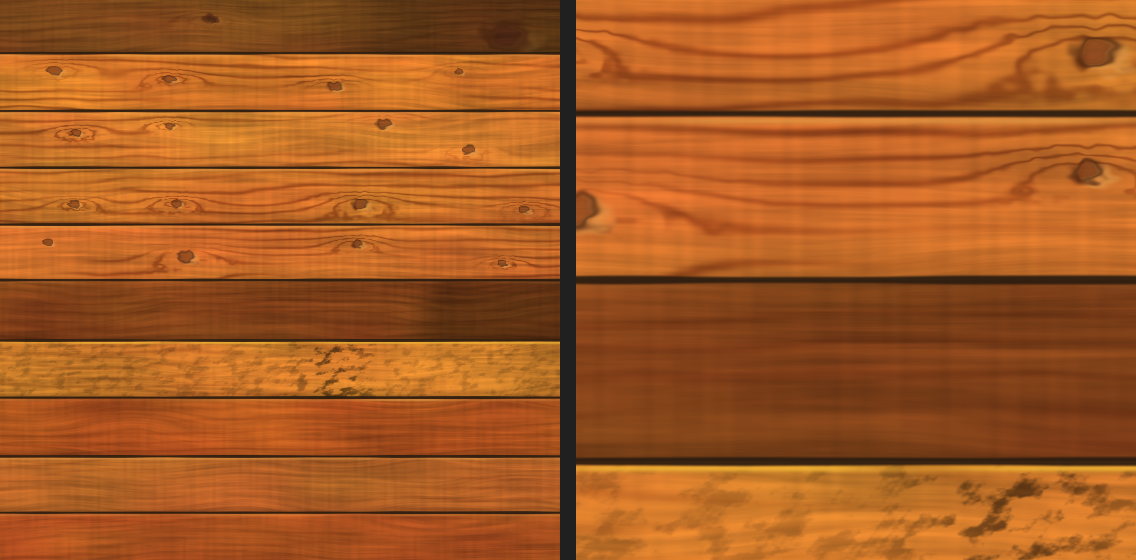
Left: the whole. Right: its middle third, enlarged.
Reproduce this texture procedurally as a Shadertoy shader.

```glsl
// Ten horizontal stained pine boards with grain, knots, dark seams and lit edges.

float hash(vec2 p) {
    return fract(sin(dot(p, vec2(127.1, 311.7))) * 43758.5453);
}

float noise(vec2 p) {
    vec2 i = floor(p), f = fract(p);
    f = f * f * (3.0 - 2.0 * f);
    return mix(mix(hash(i), hash(i + vec2(1, 0)), f.x),
               mix(hash(i + vec2(0, 1)), hash(i + vec2(1, 1)), f.x), f.y);
}

float fbm(vec2 p) {
    float sum = 0.0, amp = 0.5;
    for (int i = 0; i < 4; i++) {
        sum += amp * noise(p);
        p = p * 2.03 + 17.3;
        amp *= 0.5;
    }
    return sum / 0.9375;
}

void mainImage(out vec4 fragColor, in vec2 fragCoord) {
    vec2 uv = fragCoord / iResolution.xy;
    uv.y = 1.0 - uv.y;  // measured down from the top

    // Board edges, then stain colour with the strength of the lit upper edge
    float seams[11] = float[11](-0.01, 0.095, 0.198, 0.2995, 0.401, 0.5,
                                0.608, 0.710, 0.815, 0.9155, 1.02);
    vec4 stains[10] = vec4[10](
        vec4(0.50, 0.29, 0.11, 0.0), vec4(0.82, 0.46, 0.16, 0.7),
        vec4(0.84, 0.49, 0.18, 0.6), vec4(0.82, 0.46, 0.17, 0.6),
        vec4(0.81, 0.43, 0.17, 0.7), vec4(0.47, 0.24, 0.09, 0.2),
        vec4(0.82, 0.49, 0.17, 1.0), vec4(0.70, 0.33, 0.12, 0.4),
        vec4(0.70, 0.38, 0.15, 0.6), vec4(0.66, 0.31, 0.12, 0.4));
    int board = 0;
    for (int i = 1; i < 10; i++) board += int(step(seams[i], uv.y));
    float id = float(board);
    float depth = uv.y - seams[board];
    float height = seams[board + 1] - seams[board];
    vec2 p = vec2(uv.x + id * 7.3, depth);
    vec3 col = stains[board].rgb;

    // Blotchy stain, fine fibres and faint upright saw marks
    float blotch = fbm(p * vec2(5, 16));
    float fibre = fbm(p * vec2(9, 190) + vec2(0, 5.0 * noise(p * vec2(6, 20))));
    float saw = noise(p * vec2(170, 14));
    col *= 1.0 + 0.36 * (blotch - 0.5) + 0.38 * (fibre - 0.5) + 0.07 * (saw - 0.5);
    col.g *= 1.0 + 0.14 * (noise(p * vec2(7, 20) + 40.0) - 0.5);

    // Weathered patches on the dark boards and a smudge on the rough one
    if (board == 0) col *= 1.0 - 0.3 * smoothstep(0.5, 0.75, uv.x + 0.2 * blotch - 0.1);
    if (board == 5) col *= 1.12 - 0.35 * smoothstep(0.70, 0.80, uv.x + 0.1 * blotch - 0.05);
    if (board == 6) {
        float smudge = exp(-pow((uv.x - 0.6) / 0.06, 2.0));
        float scuff = smoothstep(0.42, 0.7, fbm(p * vec2(45, 110) + p.x * 20.0));
        col *= 1.0 - scuff * (0.16 + 0.35 * smudge);
    }

    // Knots push the growth rings aside
    float rings = depth * 330.0 + 15.0 * fbm(p * vec2(3, 14));
    float core = 0.0, rim = 0.0, glint = 0.0;
    for (int j = 0; j < 4; j++) {
        if (board > 4 || (board == 0 && j % 2 == 0)) continue;
        vec2 cell = vec2(j, board) + 3.0;
        vec2 centre = vec2((float(j) + 0.2 + 0.6 * hash(cell)) / 4.0,
                           height * (0.2 + 0.6 * hash(cell + 9.0)));
        float size = board == 0 ? 0.012 * float(j) : mix(0.007, 0.014, hash(cell + 21.0));
        vec2 q = (vec2(uv.x, depth) - centre) * vec2(1.0, 1.6) / size;
        q += 0.7 * (vec2(noise(q * 1.5 + cell), noise(q * 1.5 + cell + 30.0)) - 0.5);
        float r = length(q);
        rings += 14.0 * exp(-dot(q * vec2(0.2, 0.45), q * vec2(0.2, 0.45)));
        core = max(core, 1.0 - smoothstep(0.6, 1.0, r));
        rim = max(rim, exp(-pow((r - 1.0) * 4.0, 2.0)));
        glint = max(glint, 1.0 - smoothstep(0.8, 1.5, length(q - vec2(0.6, 0.5))));
    }
    float ringLine = pow(0.5 + 0.5 * sin(rings), 4.0);
    float ringAmount = board > 0 && board < 5 ? 0.34 : 0.13;
    ringAmount *= smoothstep(0.2, 0.65, noise(p * vec2(4, 25) + 11.0));
    col *= 1.0 - ringLine * ringAmount * vec3(0.7, 1.0, 1.1);

    // Knot bodies: pale crescent, dark rim, red-brown core
    col = mix(col, vec3(0.90, 0.64, 0.32), glint * (board == 0 ? 0.12 : 0.5));
    vec3 heart = board == 0 ? vec3(0.27, 0.13, 0.07) : vec3(0.55, 0.27, 0.11);
    col = mix(col, heart * (0.8 + 0.4 * fibre), core * 0.85);
    col = mix(col, vec3(0.27, 0.13, 0.06), rim * 0.65);

    // Lit upper edge, broken along its length
    float worn = smoothstep(0.15, 0.6, noise(vec2(p.x * 9.0, id)));
    float lit = stains[board].a * mix(0.45, 1.0, worn);
    if (board == 7) lit += 0.6 * smoothstep(0.6, 0.68, uv.x) * (1.0 - smoothstep(0.76, 0.84, uv.x));
    float edge = exp(-pow((depth - 0.0042) / 0.0022, 2.0));
    vec3 edgeColor = board == 6 ? vec3(0.95, 0.70, 0.20) : vec3(0.90, 0.62, 0.28);
    col = mix(col, edgeColor, edge * min(lit, 1.0) * 0.85);

    // Shaded lower edge and the dark seam with slightly uneven width
    float toBottom = height - depth;
    col *= 1.0 - 0.22 * exp(-toBottom / 0.006);
    float seamWidth = 0.0014 + 0.0012 * noise(vec2(uv.x * 14.0, floor(id + step(toBottom, depth))));
    float seam = 1.0 - smoothstep(seamWidth - 0.001, seamWidth + 0.0012, min(depth, toBottom));
    col = mix(col, vec3(0.17, 0.11, 0.06), seam * 0.92);

    fragColor = vec4(clamp(col, 0.0, 1.0), 1.0);
}
```
